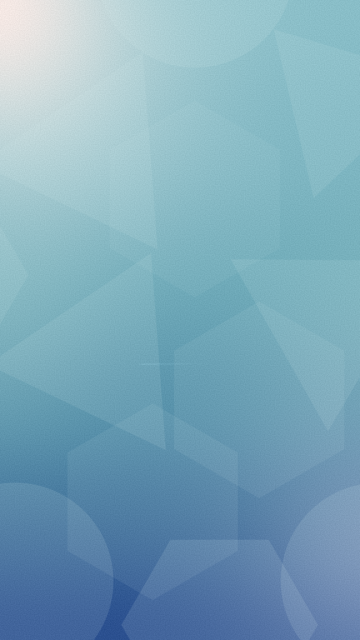
A Shadertoy shader for this background:

```glsl
// Soft blue-teal gradient with a warm corner glow, translucent geometric veils and fine grain.

// Canvas units: width 1, height 16/9, origin at the lower left.
const float HEIGHT = 16.0 / 9.0;
const float TAU = 6.2831853;

// Vertical gradient, bottom to top
const vec3 NAVY = vec3(0.165, 0.31, 0.56);
const vec3 STEEL = vec3(0.25, 0.44, 0.605);
const vec3 OCEAN = vec3(0.315, 0.55, 0.655);
const vec3 TEAL = vec3(0.39, 0.64, 0.705);
const vec3 AQUA = vec3(0.48, 0.705, 0.755);
const vec3 SKY = vec3(0.53, 0.74, 0.78);

// Glow colours
const vec3 BLUSH = vec3(0.99, 0.92, 0.90);
const vec3 PEARL = vec3(0.79, 0.865, 0.87);
const vec3 LILAC = vec3(0.62, 0.67, 0.79);
const vec3 MINT = vec3(0.60, 0.78, 0.79);

// Veils
const vec3 VEIL = vec3(0.84, 0.92, 0.92);
const float RADIUS = 0.273;
const float TRIANGLE_ALPHA = 0.11;
const float CIRCLE_ALPHA = 0.13;
const vec4 TRIANGLES[4] = vec4[4](   // centre, radius, turn in degrees
    vec4(0.259, 1.347, 0.317, 184.3), vec4(0.282, 0.789, 0.317, 184.3),
    vec4(0.914, 0.897, 0.317, -90.5), vec4(0.951, 1.494, 0.278, 133.3));
const vec4 HEXAGONS[5] = vec4[5](    // centre, turn in degrees, opacity
    vec4(0.541, 1.225, 90.0, 0.06), vec4(0.720, 0.667, 90.0, 0.08),
    vec4(0.424, 0.384, 90.0, 0.08), vec4(0.610, 0.042, 0.0, 0.13),
    vec4(-0.194, 1.014, 0.0, 0.10));
const vec2 CIRCLES[3] = vec2[3](
    vec2(0.542, 1.863), vec2(0.042, 0.164), vec2(1.053, 0.164));

const float GRAIN_SCALE = 288.0;
const float GRAIN_AMOUNT = 0.035;

// Edge distance of a regular polygon with one corner at the turn angle
float polygon(vec2 q, float radius, float sides, float turn) {
    float sector = TAU / sides;
    float angle = mod(atan(q.y, q.x) - radians(turn), sector) - 0.5 * sector;
    return length(q) * cos(angle) - radius * cos(0.5 * sector);
}

float cover(float d, float pixel) {
    return smoothstep(0.75 * pixel, -0.75 * pixel, d);
}

float glow(vec2 p, vec2 centre, float radius) {
    vec2 q = (p - centre) / radius;
    return exp(-dot(q, q));
}

vec2 hashGradient(vec2 cell) {
    vec3 h = fract(cell.xyx * vec3(0.1031, 0.1030, 0.0973));
    h += dot(h, h.yzx + 33.33);
    float angle = TAU * fract((h.x + h.y) * h.z);
    return vec2(cos(angle), sin(angle));
}

float gradientNoise(vec2 p) {
    vec2 i = floor(p), f = fract(p);
    vec2 u = f * f * (3.0 - 2.0 * f), e = vec2(1.0, 0.0);
    float low = mix(dot(hashGradient(i), f), dot(hashGradient(i + e), f - e), u.x);
    float high = mix(dot(hashGradient(i + e.yx), f - e.yx),
                     dot(hashGradient(i + 1.0), f - 1.0), u.x);
    return mix(low, high, u.y);
}

vec3 backdrop(vec2 p) {
    float v = p.y / HEIGHT;
    vec3 c = mix(NAVY, STEEL, smoothstep(0.0, 0.22, v));
    c = mix(c, OCEAN, smoothstep(0.16, 0.38, v));
    c = mix(c, TEAL, smoothstep(0.34, 0.60, v));
    c = mix(c, AQUA, smoothstep(0.53, 0.80, v));
    c = mix(c, SKY, smoothstep(0.75, 1.0, v));
    // Side glows, then the bright corner
    c = mix(c, MINT, 0.42 * glow(p, vec2(-0.05, 0.90), 0.38));
    c = mix(c, MINT, 0.42 * glow(p, vec2(1.10, 0.85), 0.45));
    c = mix(c, LILAC, 0.55 * glow(p, vec2(1.08, 0.25), 0.38));
    c = mix(c, PEARL, 0.85 * glow(p, vec2(0.02, 1.62), 0.52));
    return mix(c, BLUSH, 0.90 * glow(p, vec2(-0.03, HEIGHT), 0.29));
}

void mainImage(out vec4 fragColor, in vec2 fragCoord) {
    float pixel = HEIGHT / iResolution.y;
    vec2 p = fragCoord * pixel;
    vec3 color = backdrop(p);

    // Translucent shapes, layered one over another
    for (int i = 0; i < 4; i++) {
        vec4 t = TRIANGLES[i];
        color = mix(color, VEIL, TRIANGLE_ALPHA * cover(polygon(p - t.xy, t.z, 3.0, t.w), pixel));
    }
    for (int i = 0; i < 5; i++) {
        vec4 h = HEXAGONS[i];
        color = mix(color, VEIL, h.w * cover(polygon(p - h.xy, RADIUS, 6.0, h.z), pixel));
    }
    for (int i = 0; i < 3; i++) {
        color = mix(color, VEIL, CIRCLE_ALPHA * cover(length(p - CIRCLES[i]) - RADIUS, pixel));
    }

    // Faint hairline scratch, fading to the right
    float scratch = exp(-pow((p.y - 0.766 - 0.01 * (p.x - 0.39)) / 0.002, 2.0));
    scratch *= smoothstep(0.38, 0.40, p.x) * smoothstep(0.60, 0.40, p.x);
    color += 0.05 * scratch;

    // Film grain
    color += GRAIN_AMOUNT * gradientNoise(p * GRAIN_SCALE);
    fragColor = vec4(clamp(color, 0.0, 1.0), 1.0);
}
```
